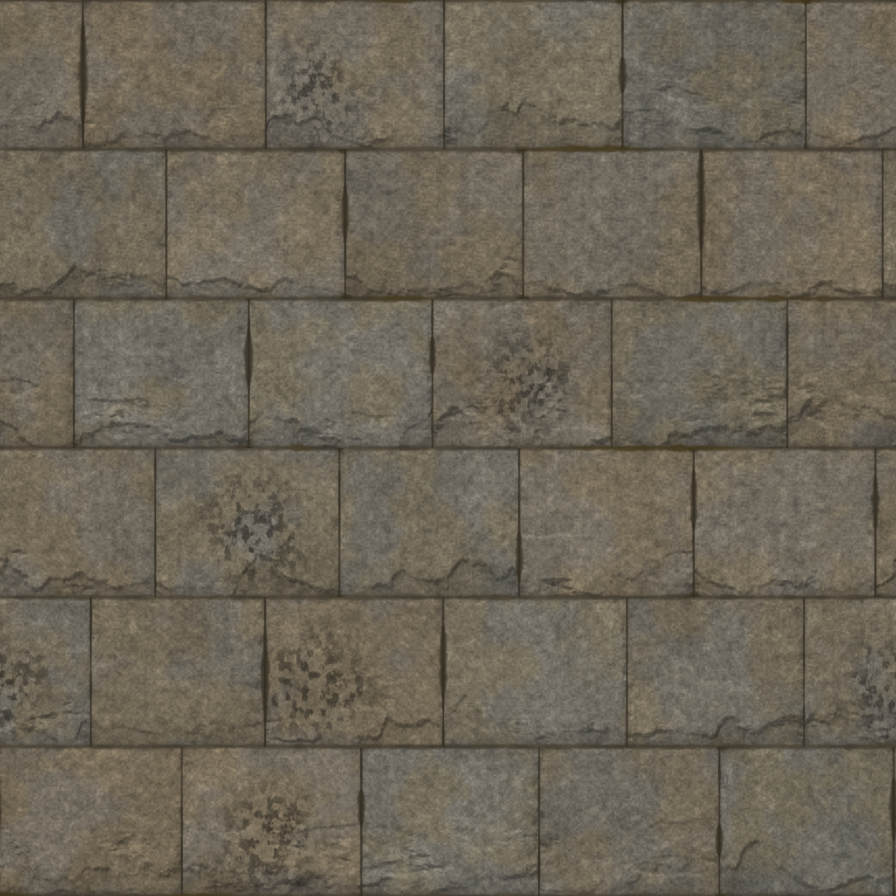
Reproduce this texture procedurally as a Shadertoy shader.

```glsl
// Weathered ashlar wall: six courses of five grey-brown stones, each course shifted.
// Every stone gets its own slight tint, fine grain and a chipped lower edge lit from
// above; joints carry thin dark seams, damp spindles and traces of moss.

float hash(vec2 p) {
    return fract(sin(dot(p, vec2(127.1, 311.7))) * 43758.5453);
}

float noise(vec2 p) {
    vec2 i = floor(p), f = fract(p);
    f = f * f * (3.0 - 2.0 * f);
    return mix(mix(hash(i), hash(i + vec2(1, 0)), f.x),
               mix(hash(i + vec2(0, 1)), hash(i + vec2(1, 1)), f.x), f.y);
}

// Octaves are turned against each other to hide the lattice
float fbm(vec2 p) {
    float sum = 0.0, amp = 0.5;
    for (int i = 0; i < 5; i++) {
        sum += amp * noise(p);
        p = mat2(1.6, 1.2, -1.2, 1.6) * p + 7.1;
        amp *= 0.5;
    }
    return sum;
}

// Sideways shift of one upright joint, in stone widths
float jitter(float k, float row) {
    return 0.035 * (hash(vec2(mod(k, 5.0), row + 31.0)) - 0.5);
}

// Broken foot of a stone: 1 inside the chipped area, with a ragged upper rim
float chipped(vec2 q, vec2 seed) {
    float rise = 0.002 + 0.09 * pow(fbm(vec2(q.x * 17.0, 3.0) + seed), 2.2);
    float ragged = 0.026 * (fbm(q * vec2(38, 55) + seed) - 0.47);
    return smoothstep(-0.002, 0.007, rise - q.y + ragged);
}

// Height of the stone face: chipped foot, worn sides, shallow dents
float relief(vec2 q, vec2 size, vec2 seed) {
    float rough = fbm(q * 60.0 + seed);
    float side = min(min(q.x, size.x - q.x), size.y - q.y);
    float worn = 1.0 - smoothstep(0.0, 0.010, side + 0.022 * (rough - 0.42));
    float dent = smoothstep(0.58, 0.68, fbm(q * vec2(14, 30) + seed + 5.0));
    dent *= step(0.4, hash(seed + 2.0)) * (1.0 - smoothstep(0.05, 0.11, q.y));
    return 0.35 * rough - 0.55 * chipped(q, seed) - 0.3 * worn - 0.5 * dent;
}

void mainImage(out vec4 fragColor, in vec2 fragCoord) {
    vec2 p = fragCoord / iResolution.xy;
    float px = 1.0 / iResolution.y;

    // Locate the stone and the point inside it, in canvas units
    float shifts[6] = float[6](0.0, 0.49, 0.88, 0.40, 0.93, 0.48);
    float row = min(floor(p.y * 6.0), 5.0);
    float x = p.x * 5.0 - shifts[int(row)];
    float k = floor(x + 0.5);
    k -= step(x, k + jitter(k, row));
    float left = k + jitter(k, row);
    float right = k + 1.0 + jitter(k + 1.0, row);
    vec2 size = vec2((right - left) / 5.0, 1.0 / 6.0);
    vec2 q = vec2((x - left) / 5.0, p.y - row / 6.0);
    vec2 id = vec2(mod(k, 5.0), row);
    vec2 seed = id * 17.3 + 4.0;

    // Stone tint, faint clouds and upright streaks
    vec3 col = mix(vec3(0.444, 0.408, 0.350), vec3(0.430, 0.412, 0.368), hash(id + 8.0));
    col *= 0.98 + 0.06 * hash(id + 19.0);
    float cloud = fbm(q * vec2(17, 13) + seed);
    col *= 1.0 + 0.20 * (cloud - 0.47);
    col *= mix(vec3(0.985, 1.0, 1.03), vec3(1.02, 1.0, 0.95), smoothstep(0.35, 0.6, fbm(q * 19.0 + seed + 40.0)));
    col *= 1.0 + 0.10 * (fbm(q * vec2(70, 22) + seed) - 0.47);

    // Sandy grain with scattered pale and dark flecks
    float grain = 0.65 * noise(p * 430.0) + 0.35 * noise(p * 210.0 + 9.0) - 0.5;
    col *= 1.0 + 0.27 * grain;
    float fleck = fbm(p * 135.0);
    col *= 1.0 + 0.10 * smoothstep(0.56, 0.7, fleck) - 0.10 * smoothstep(0.40, 0.26, fleck);

    // Light from above on the rough face, shadow pooled under the rims
    float slope = relief(q, size, seed) - relief(q + vec2(-0.0012, 0.0028), size, seed);
    float broken = smoothstep(0.35, 0.65, noise(q * vec2(32, 20) + seed + 11.0));
    col *= 1.0 + clamp((0.4 + 0.55 * broken) * slope, -0.25, 0.10);
    float chip = chipped(q, seed);
    col *= 1.0 - chip * (0.04 + 0.14 * broken * fbm(q * vec2(45, 70) + seed));

    // Pale veins on some stones
    float vein = abs(fbm(q * vec2(10, 16) + seed + 60.0) - 0.48);
    vein = (1.0 - smoothstep(0.001, 0.009, vein)) * step(0.5, hash(id + 44.0));
    col += 0.04 * vein * smoothstep(0.4, 0.6, noise(q * 30.0 + seed));

    // Fine sooty speckle on very few stones
    vec2 spot = (q / size - vec2(0.25 + 0.5 * hash(id + 3.0), 0.4)) * vec2(2.8, 1.9);
    float sootArea = 1.0 - smoothstep(0.2, 1.1, length(spot) + 0.8 * (cloud - 0.47));
    float soot = smoothstep(0.42, 0.64, fbm(q * vec2(150, 120) + seed));
    col *= 1.0 - 0.36 * sootArea * soot * step(0.86, hash(id + 71.0));

    // Nearest upright joint and nearest bed joint
    float isRight = step(0.5 * size.x, q.x);
    vec2 jointId = vec2(mod(k + isRight, 5.0), row);
    float wobble = fbm(p * 75.0) - 0.47;
    float dx = max(0.0, min(q.x, size.x - q.x) + 0.0012 * wobble);
    float dy = max(0.0, min(q.y, size.y - q.y) + 0.0035 * wobble);

    // Grime fading away from the joints
    col *= 1.0 - 0.12 * exp(-dx / 0.004) - 0.20 * exp(-dy / 0.005);

    // Bed joints: soft mortar; upright joints: thin dark seams of varying strength
    float bed = 1.0 - smoothstep(0.0003, 0.0030 + px, dy);
    vec3 mortar = vec3(0.275, 0.248, 0.198) * (0.85 + 0.3 * noise(p * vec2(60, 150)));
    col = mix(col, mortar, 0.80 * bed);
    float seam = 1.0 - smoothstep(0.0002, 0.0010 + px, dx);
    col = mix(col, vec3(0.205, 0.182, 0.14), (0.6 + 0.35 * noise(p * vec2(20, 35))) * seam);

    // Damp spindles opening along some upright joints
    float mid = 0.25 + 0.5 * hash(jointId + 12.0);
    float span = 0.12 + 0.28 * hash(jointId + 25.0);
    float taper = max(0.0, 1.0 - pow(abs(q.y / size.y - mid) / span, 2.0));
    float width = 0.005 * taper * (0.4 + 1.1 * fbm(p * vec2(40, 90)));
    float damp = (1.0 - smoothstep(0.4 * width, width + 0.0018, dx)) * smoothstep(0.0, 0.3, taper);
    col = mix(col, vec3(0.20, 0.178, 0.13), 0.75 * damp * step(0.68, hash(jointId + 53.0)));

    // Moss where joints meet, and in rare thin runs along the beds
    float blot = length(vec2(dx, dy * 1.3)) + 0.012 * (fbm(p * 90.0) - 0.47);
    float moss = (1.0 - smoothstep(0.002, 0.009, blot)) * step(0.72, hash(jointId + 90.0));
    float run = smoothstep(0.82, 0.92, noise(p * vec2(9, 6) + 2.0));
    run *= 1.0 - smoothstep(0.001, 0.005, dy + 0.003 * wobble);
    col = mix(col, vec3(0.20, 0.18, 0.11), 0.7 * moss);
    col = mix(col, vec3(0.27, 0.22, 0.10), 0.6 * run);

    fragColor = vec4(clamp(col, 0.0, 1.0), 1.0);
}
```
